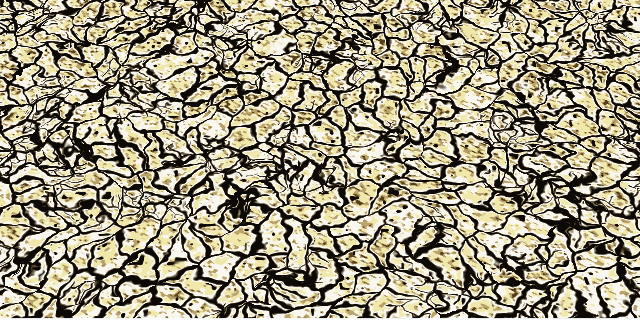
Write a WebGL 2 fragment shader that draws this texture.

```glsl
#version 300 es
precision highp float;
// Cracked field of pale angular grains split by thick black seams.
// Two warped Voronoi layers with stretched cells give the seams; the grains
// have white rims and speckled yellow cores, and shrink towards the top.
uniform vec2 u_resolution;
out vec4 fragColor;

vec2 hash2(vec2 p) {
    vec3 a = fract(p.xyx * vec3(0.1031, 0.1030, 0.0973));
    a += dot(a, a.yzx + 33.33);
    return fract((a.xx + a.yz) * a.zy);
}

float noise(vec2 p) {
    vec2 i = floor(p), f = fract(p);
    f = f * f * (3.0 - 2.0 * f);
    float low = mix(hash2(i).x, hash2(i + vec2(1, 0)).x, f.x);
    float high = mix(hash2(i + vec2(0, 1)).x, hash2(i + vec2(1, 1)).x, f.x);
    return mix(low, high, f.y);
}

vec2 noise2(vec2 p) {
    return vec2(noise(p), noise(p + vec2(37.3, 71.9))) - 0.5;
}

// x: distance to the nearest seam, y: random value of the grain
vec2 grains(vec2 p) {
    vec2 base = floor(p), nearSlope = vec2(0), nextSlope = vec2(0);
    float near = 9.0, next = 9.0, id = 0.0;
    for (int j = -2; j <= 2; j++) {
        for (int i = -2; i <= 2; i++) {
            vec2 cell = base + vec2(i, j);
            vec2 rnd = hash2(cell + 11.0);
            vec2 away = p - cell - hash2(cell);
            // each grain measures distance along its own stretched axes
            float angle = 5.0 * noise(cell * 0.23) + 1.8 * rnd.x;
            float stretch = mix(1.0, 1.55, rnd.y);
            vec2 axis = vec2(cos(angle), sin(angle));
            vec2 side = vec2(-axis.y, axis.x);
            vec2 local = vec2(dot(away, axis) / stretch, dot(away, side) * stretch);
            float len = length(local) + 1e-4;
            vec2 slope = (axis * local.x / stretch + side * local.y * stretch) / len;
            float d = len + 0.25 * rnd.x;
            if (d < near) {
                next = near;
                nextSlope = nearSlope;
                near = d;
                nearSlope = slope;
                id = rnd.x;
            } else if (d < next) {
                next = d;
                nextSlope = slope;
            }
        }
    }
    return vec2((next - near) / max(length(nextSlope - nearSlope), 0.6), id);
}

void main() {
    vec2 uv = gl_FragCoord.xy / u_resolution.y;
    float centre = 0.5 * u_resolution.x / u_resolution.y;

    // receding plane with ragged distortion
    vec2 q = vec2((uv.x - centre) * (9.5 + 3.5 * uv.y), 13.0 * uv.y * (1.0 + 0.25 * uv.y)) + 40.0;
    vec2 w = q + 0.9 * noise2(q * 0.7) + 0.32 * noise2(q * 2.3) + 0.12 * noise2(q * 6.0);

    // main seams, plus scattered patches of smaller grains
    vec2 grain = grains(w);
    float shattered = smoothstep(0.54, 0.66, noise(q * 0.8 + 5.0) + 0.06 * uv.y);
    float fine = grains(w * 1.6 + 17.0).x / 1.6;
    float seam = min(grain.x, fine + 0.034 + 0.3 * (1.0 - shattered));
    seam -= 0.06 * (noise(q * 1.3 + 9.0) - 0.5) + 0.035 * (noise(q * 5.0) - 0.5);

    // small speckles run along a slanted direction
    vec2 slant = mat2(0.8, 0.6, -0.6, 0.8) * q;
    float speck = noise(slant * vec2(7.0, 11.0));
    float blotch = mix(noise(q * 3.6 + 3.0), noise(q * 8.0 + 7.0), 0.4);
    float core = smoothstep(0.11, 0.20, seam);
    float rich = 0.2 * (grain.y - 0.5) + 0.08 * (uv.y - 0.5);

    vec3 color = vec3(0.98, 0.97, 0.94);
    color = mix(color, vec3(0.94, 0.91, 0.67), core * smoothstep(0.36, 0.50, blotch + rich));
    color = mix(color, vec3(0.73, 0.64, 0.42), core * smoothstep(0.56, 0.68, speck + rich));
    color = mix(color, vec3(0.33, 0.25, 0.12), core * smoothstep(0.80, 0.90, speck + rich));
    float pit = smoothstep(0.82, 0.90, noise(q * 4.6 + 60.0));
    color = mix(color, vec3(0.06, 0.04, 0.03), pit * core);

    // seam profile: black heart, brown fringe, grey outer edge
    color = mix(vec3(0.50, 0.48, 0.41), color, smoothstep(0.072, 0.094, seam));
    color = mix(vec3(0.33, 0.26, 0.15), color, smoothstep(0.057, 0.078, seam));
    color = mix(vec3(0.05, 0.035, 0.025), color, smoothstep(0.043, 0.063, seam));

    // thin pale strip along the lower border
    color = mix(vec3(0.98), color, smoothstep(0.004, 0.008, uv.y));
    fragColor = vec4(color, 1.0);
}
```
